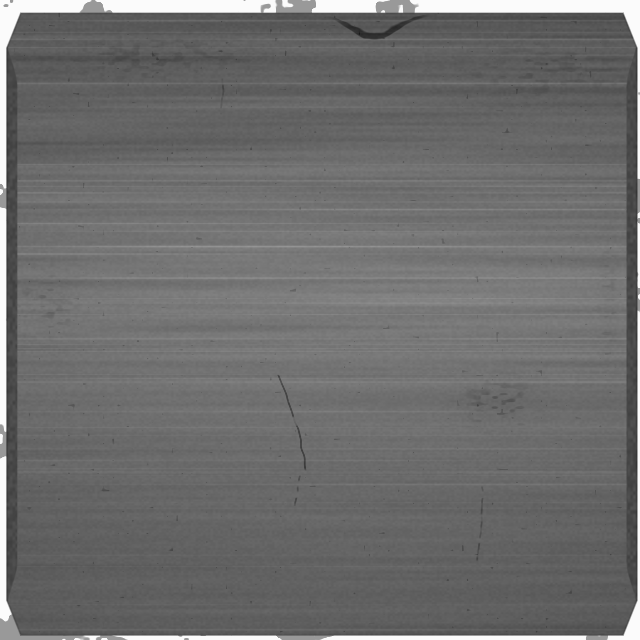
This texture is drawn by a Shadertoy shader. Its source:

```glsl
// Brushed grey metal plate with chamfered corners and dark side bevels on white.
// Layered row noise makes the horizontal brushing; a vertical glow shades it;
// bent strokes, smudges and a torn flake add the surface damage.

const vec2 CENTER = vec2(0.503, 0.4935);
const vec2 HALF_SIZE = vec2(0.493, 0.4865);
const float PAPER = 0.985;
const float RESIDUE = 0.60;
const float BEVEL = 0.285;

float hash(vec2 p) {
    vec3 q = fract(vec3(p.xyx) * 0.1031);
    q += dot(q, q.yzx + 33.33);
    return fract((q.x + q.y) * q.z);
}

float noise(vec2 p) {
    vec2 i = floor(p), f = fract(p);
    f = f * f * (3.0 - 2.0 * f);
    float low = mix(hash(i), hash(i + vec2(1, 0)), f.x);
    float high = mix(hash(i + vec2(0, 1)), hash(i + vec2(1, 1)), f.x);
    return mix(low, high, f.y);
}

// Distance to the plate outline, negative inside; q is relative to its corner.
float plateDistance(vec2 q) {
    float chamfer = dot(q, vec2(0.928, 0.371)) + 0.0204;
    return max(max(q.x, q.y), chamfer);
}

// Brushing: three octaves of rows, stretched far along x.
float brushing(vec2 uv) {
    float sum = 0.0, freq = 45.0, amp = 0.4;
    for (int k = 0; k < 3; k++) {
        vec2 stretched = vec2(uv.x * (1.2 + float(k)), uv.y * freq);
        sum += amp * (noise(stretched + 17.0 * float(k)) - 0.5);
        freq *= 2.1;
        amp *= 1.25;
    }
    return sum;
}

// Sparse thin bright lines, one candidate per row, fading along x.
float brightLines(vec2 uv, float rows, float density, float seed) {
    float row = floor(uv.y * rows);
    float offset = fract(uv.y * rows) - mix(0.3, 0.7, hash(vec2(row, seed)));
    float chosen = step(1.0 - density, hash(vec2(row, seed + 5.0)));
    float fade = smoothstep(0.1, 0.8, noise(vec2(uv.x * 3.5 + seed, row * 7.3)));
    return chosen * exp(-offset * offset * 40.0) * (0.3 + 0.7 * fade);
}

// Vertical scratch from top to bottom, bowed sideways and broken by gaps.
float scratch(vec2 uv, vec2 top, vec2 bottom, float bow, float width, float gaps) {
    float t = (top.y - uv.y) / (top.y - bottom.y);
    float x = mix(top.x, bottom.x, t) + bow * 4.0 * t * (1.0 - t);
    x += 0.003 * (noise(vec2(uv.y * 70.0, 3.0)) - 0.5);
    float line = 1.0 - smoothstep(width * 0.4, width * 1.5, abs(uv.x - x));
    float ends = smoothstep(-0.01, 0.01, t) * (1.0 - smoothstep(0.98, 1.02, t));
    return line * ends * smoothstep(gaps - 0.2, gaps + 0.2, noise(uv.yy * 110.0));
}

// Cluster of short dark flecks inside a soft ellipse.
float smudge(vec2 uv, vec2 center, vec2 size) {
    vec2 d = (uv - center) / size;
    float flecks = smoothstep(0.56, 0.85, noise(uv * vec2(75.0, 190.0)));
    return exp(-dot(d, d)) * (0.2 + flecks);
}

// Torn flake: a sagging dark lip that thins into a rising tail.
float flake(vec2 uv) {
    float sag = (uv.x - 0.585) / 0.052;
    float lip = 0.977 - 0.039 * exp(-sag * sag);
    float rise = uv.y - lip - 0.003 * (noise(uv * 90.0) - 0.5);
    float body = exp(-sag * sag * 0.8);
    float depth = 0.0025 + body * (0.006 + 0.010 * noise(uv * vec2(45.0, 130.0)));
    float span = smoothstep(0.51, 0.54, uv.x) * (1.0 - smoothstep(0.64, 0.69, uv.x));
    float fill = smoothstep(-0.002, 0.001, rise) * (1.0 - smoothstep(depth * 0.6, depth, rise));
    return fill * span * (0.5 + 0.5 * body);
}

float metal(vec2 uv) {
    float spread = uv.y > 0.56 ? 0.22 : 0.34;
    float glow = (uv.y - 0.56) / spread;
    float side = 2.0 * abs(uv.x - 0.53);
    float tone = 0.368 + 0.105 * exp(-glow * glow);
    tone -= 0.028 * side * side + 0.03 * smoothstep(0.45, 0.49, abs(uv.y - 0.4935));

    float strength = mix(0.55, 1.0, smoothstep(0.36, 0.5, uv.y));
    tone += strength * 0.075 * brushing(uv);
    tone += strength * 0.075 * brightLines(uv, 105.0, 0.20, 2.0);
    tone += strength * 0.045 * brightLines(uv, 170.0, 0.22, 9.0);
    tone += 0.028 * (noise(uv * vec2(260.0, 330.0)) - 0.5);

    // Pits: small dark specks.
    tone -= 0.09 * smoothstep(0.93, 1.0, noise(uv * vec2(130.0, 150.0) + 40.0));

    float stains = smudge(uv, vec2(0.78, 0.37), vec2(0.05, 0.035));
    stains += 0.7 * smudge(uv, vec2(0.07, 0.52), vec2(0.04, 0.05));
    stains += 0.6 * smudge(uv, vec2(0.95, 0.52), vec2(0.012, 0.09));
    stains += 0.5 * smudge(uv, vec2(0.24, 0.91), vec2(0.16, 0.035));
    stains += 0.5 * smudge(uv, vec2(0.85, 0.89), vec2(0.13, 0.04));
    tone -= 0.085 * stains;

    tone -= 0.17 * scratch(uv, vec2(0.434, 0.414), vec2(0.478, 0.266), 0.006, 0.0015, 0.15);
    tone -= 0.12 * scratch(uv, vec2(0.469, 0.257), vec2(0.460, 0.210), 0.0, 0.0015, 0.45);
    tone -= 0.10 * scratch(uv, vec2(0.754, 0.245), vec2(0.746, 0.115), 0.001, 0.0015, 0.5);
    tone -= 0.09 * scratch(uv, vec2(0.347, 0.880), vec2(0.345, 0.820), 0.002, 0.0015, 0.5);
    return tone - 0.19 * flake(uv);
}

void mainImage(out vec4 fragColor, in vec2 fragCoord) {
    vec2 uv = fragCoord / iResolution.xy;
    float soft = 1.0 / iResolution.y;
    vec2 fold = abs(uv - CENTER);
    vec2 q = fold - HALF_SIZE;
    float edge = plateDistance(q);

    // White surround with ragged residue, denser toward the lower left.
    float bias = 0.16 * (1.0 - smoothstep(0.0, 0.9, uv.x + uv.y));
    float ragged = 0.75 * noise(uv * 13.0 + 8.0) + 0.25 * noise(uv * 110.0) + bias;
    float tone = mix(PAPER, RESIDUE, smoothstep(0.65, 0.68, ragged - 6.0 * max(edge, 0.0)));

    // Plate face, then the tapering bevels at left and right.
    float bevelWidth = 0.017 * (1.0 - smoothstep(0.37, 0.45, fold.y));
    float bevel = smoothstep(-soft, soft, q.x + bevelWidth);
    float bevelTone = BEVEL + 0.07 * (noise(uv * vec2(230.0, 170.0)) - 0.5);
    float face = mix(metal(uv), bevelTone, bevel);
    face -= 0.07 * smoothstep(-0.004, 0.0, edge);
    tone = mix(tone, face, 1.0 - smoothstep(-soft, soft, edge));

    fragColor = vec4(vec3(clamp(tone, 0.0, 1.0)), 1.0);
}
```
